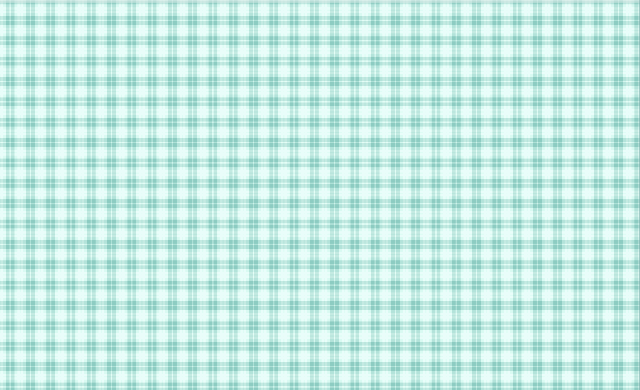
Give the GLSL for this pattern, as a Shadertoy shader.

```glsl
const vec2 REPEATS = vec2(31.56, 19.15);   // cells across and down
const vec2 BAND_CENTER = vec2(0.50, 0.0);  // band position, from the top left
const float BAND_HALF = 0.215;             // half width of the dark double stripe
const float BAND_GAP = 0.034;              // half width of the slit inside it
const float BAND_GAP_FADE = 0.85;
const float PALE_HALF = 0.14;              // half width of the pale double stripe
const float PALE_GAP = 0.03;               // half width of the slit inside it
const float PALE_GAP_FADE = 0.7;
const float EDGE_SOFTNESS = 0.5;           // filter width in output samples

const vec3 MINT = vec3(0.852, 0.980, 0.950);
const vec3 PALE = vec3(0.915, 0.992, 0.982);
const vec3 BAND_TINT = vec3(-0.150, -0.090, -0.095);
const vec3 PALE_TINT = vec3(0.065, 0.026, 0.030);

const float TOP_FADE = 0.010;              // height of the washed-out top edge
const float RIGHT_SHADE = 0.003;           // width of the shaded right edge
const vec3 FADE_COLOR = vec3(0.84, 0.91, 0.90);
const vec3 SHADE_COLOR = vec3(0.48, 0.66, 0.66);

// Box-filtered coverage of a stripe, per axis
vec2 stripe(vec2 dist, float halfWidth, vec2 footprint) {
    return clamp((halfWidth - dist) / footprint + 0.5, 0.0, 1.0);
}

// Two parallel stripes with a partly open slit between them
vec2 doubleStripe(vec2 dist, float halfWidth, float gap, float fade, vec2 footprint) {
    return stripe(dist, halfWidth, footprint)
         * (1.0 - fade * stripe(dist, gap, footprint));
}

void mainImage(out vec4 fragColor, in vec2 fragCoord) {
    vec2 uv = fragCoord / iResolution.xy;
    uv.y = 1.0 - uv.y;
    vec2 footprint = EDGE_SOFTNESS * REPEATS / iResolution.xy;

    // Distance to the nearest dark band, and to the middle of the pale field
    vec2 bandDist = abs(fract(uv * REPEATS - BAND_CENTER + 0.5) - 0.5);
    vec2 paleDist = 0.5 - bandDist;

    vec2 band = doubleStripe(bandDist, BAND_HALF, BAND_GAP, BAND_GAP_FADE, footprint);
    vec2 pale = doubleStripe(paleDist, PALE_HALF, PALE_GAP, PALE_GAP_FADE, footprint);

    // Both thread directions add their tint
    vec3 color = MINT + BAND_TINT * (band.x + band.y)
                      + PALE_TINT * (pale.x + pale.y);
    color = min(color, PALE);

    // Worn top edge and shaded right edge
    color = mix(color, FADE_COLOR, 0.6 * (1.0 - smoothstep(0.5 * TOP_FADE, TOP_FADE, uv.y)));
    color = mix(color, SHADE_COLOR, 0.6 * smoothstep(1.0 - RIGHT_SHADE, 1.0, uv.x));
    fragColor = vec4(color, 1.0);
}
```
